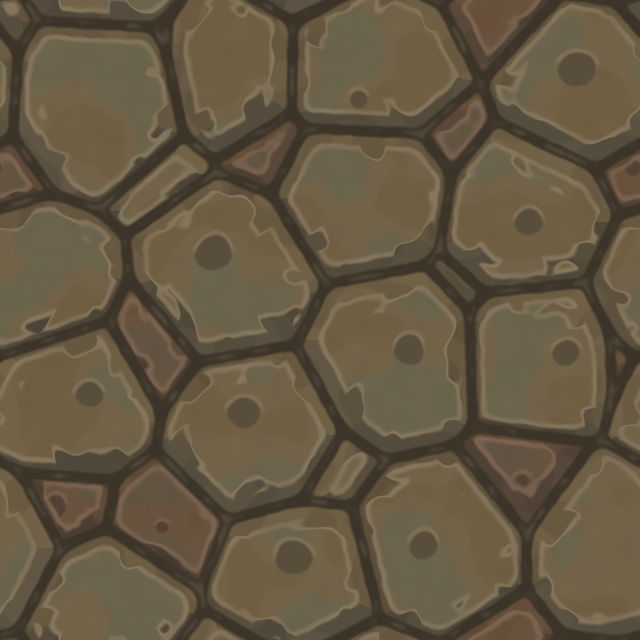
Reproduce this texture procedurally as a WebGL 2 fragment shader.

```glsl
#version 300 es
precision highp float;
// Painted flagstones set in dark grout, tiling in both directions.
// A wrapped power diagram of large and small sites gives straight-sided
// stones; each has a chipped bevel, a worn pale rim and sometimes a pit.

uniform vec2 u_resolution;
out vec4 outColor;

const float TAU = 6.2831853;
const float CELLS = 4.0;

vec3 hash3(vec2 p) {
    vec3 q = fract(p.xyx * vec3(0.1031, 0.1030, 0.0973));
    q += dot(q, q.yxz + 33.33);
    return fract((q.xxy + q.yzz) * q.zyx);
}

float cornerRamp(vec2 corner, vec2 offset, float period) {
    float angle = TAU * hash3(mod(corner, period) + 53.0).x;
    return dot(vec2(cos(angle), sin(angle)), offset);
}

// Gradient noise that wraps after a whole number of lattice cells
float noise(vec2 uv, float period) {
    vec2 p = uv * period, i = floor(p), f = p - i;
    vec2 w = f * f * f * (f * (f * 6.0 - 15.0) + 10.0);
    vec2 e = vec2(0.0, 1.0);
    return mix(
        mix(cornerRamp(i, f, period), cornerRamp(i + e.yx, f - e.yx, period), w.x),
        mix(cornerRamp(i + e, f - e, period), cornerRamp(i + 1.0, f - 1.0, period), w.x), w.y);
}

float smin(float a, float b, float k) {
    float h = max(k - abs(a - b), 0.0) / k;
    return min(a, b) - 0.25 * h * h * k;
}

// Site position in xy, weight in z; small sites sit on the cell corners
vec3 site(vec2 cell, float small, out vec3 rnd) {
    rnd = hash3(mod(cell, CELLS) + 11.0 + 23.0 * small);
    vec2 s = cell + 0.5 * (1.0 - small) + (rnd.xy - 0.5) * 0.45;
    s += 0.2 * sin(TAU / CELLS * s.yx + vec2(1.0, 3.4));
    return vec3(s, mix(0.2 + 0.12 * rnd.z, 0.06 * rnd.z, small));
}

void main() {
    vec2 uv = gl_FragCoord.xy / u_resolution;
    vec2 p = uv * CELLS, base = floor(p);
    float soft = max(0.012, CELLS / u_resolution.y);

    // Find the stone that owns this point
    vec3 own = vec3(0.0), rnd = vec3(0.0), r;
    float best = 1e5, isSmall = 0.0;
    for (int k = 0; k < 50; k++) {
        float small = float(k / 25);
        vec3 s = site(base + vec2(k % 5, (k / 5) % 5) - 2.0, small, r);
        float power = dot(p - s.xy, p - s.xy) - s.z;
        if (power < best) { best = power; own = s; rnd = r; isSmall = small; }
    }

    // Distances to the outer side and to the flat top, with uneven bevels
    float side = 1.0, top = 1.0, nearest = 1e5, facet = 0.0;
    vec2 normal = vec2(0.0, 1.0);
    for (int k = 0; k < 50; k++) {
        vec3 s = site(base + vec2(k % 5, (k / 5) % 5) - 2.0, float(k / 25), r);
        vec2 away = s.xy - own.xy;
        float span = length(away);
        if (span < 0.001) continue;
        float d = (dot(p - s.xy, p - s.xy) - s.z - best) / (2.0 * span);
        float tone = fract(rnd.z * 17.0 + r.x * 29.0);
        float inset = d - mix(0.055, 0.13, tone * tone) + 0.015 * isSmall;
        side = smin(side, d - 0.034, 0.04);
        top = smin(top, inset, 0.05);
        if (inset < nearest) { nearest = inset; normal = away / span; facet = tone; }
    }
    float chips = noise(uv, 19.0), grain = noise(uv, 41.0);
    side += 0.008 * grain;
    top -= 0.085 * smoothstep(0.06, 0.34, chips) * (1.0 - 0.6 * isSmall) + 0.012 * grain;

    // Mottled grout, darkest beside the stones
    float mottle = smoothstep(-0.05, 0.45, noise(uv, 27.0) + 0.3 * noise(uv, 67.0));
    vec3 color = mix(vec3(0.235, 0.205, 0.16), vec3(0.33, 0.29, 0.235),
                     mottle * smoothstep(0.0, 0.045, -side));

    // Bevel facets, lit from above
    float reddish = isSmall * step(0.4, rnd.z);
    vec3 tint = mix(vec3(1.0), vec3(0.92, 0.84, 0.86), reddish);
    vec3 bevel = mix(vec3(0.31, 0.28, 0.225), vec3(0.385, 0.33, 0.24),
                     smoothstep(-0.9, 0.3, normal.y));
    bevel *= 0.94 + 0.14 * facet + 0.08 * smoothstep(0.0, 0.08, noise(uv + 0.37, 13.0));
    color = mix(color, bevel * tint, smoothstep(-soft, soft, side));

    // Flat top with soft-edged washes of grey-green and ochre
    float wash = noise(uv, 7.0) + 0.25 * noise(uv, 17.0);
    vec3 face = mix(vec3(0.445, 0.385, 0.285), vec3(0.42, 0.39, 0.3), smoothstep(0.04, 0.12, wash));
    face = mix(face, vec3(0.44, 0.37, 0.26), smoothstep(0.12, 0.2, -wash));
    face *= 1.0 + 0.03 * noise(uv, 31.0);

    // Worn pit with a pale upper lip
    vec2 toPit = p - own.xy - (rnd.yx - 0.5) * 0.35 * (1.0 - isSmall);
    float pit = length(toPit) - (0.05 + 0.07 * rnd.x) * (1.0 - 0.45 * isSmall) + 0.04 * chips;
    float hasPit = step(fract(rnd.z * 7.0), 0.55);
    float lip = smoothstep(0.024, 0.004, abs(pit - 0.008)) * smoothstep(-0.02, 0.05, toPit.y);
    face = mix(face, vec3(0.35, 0.305, 0.235), hasPit * smoothstep(soft, -soft, pit));
    face = mix(face, vec3(0.51, 0.45, 0.35), hasPit * lip * 0.8);

    // Pale worn rim along the top's edge
    float rim = smoothstep(0.045, 0.015, top) * (0.85 + 0.5 * noise(uv, 15.0));
    face = mix(face, vec3(0.525, 0.465, 0.365), clamp(rim, 0.0, 1.0));
    color = mix(color, face * tint, smoothstep(-soft, soft, top) * smoothstep(-soft, soft, side));

    outColor = vec4(color, 1.0);
}
```
